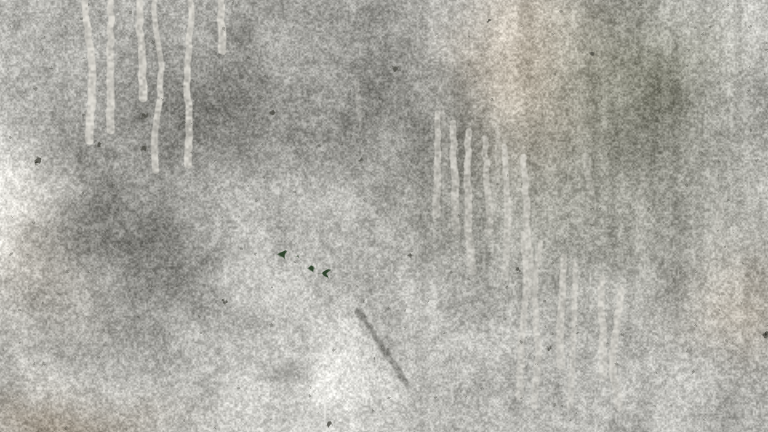
Write a WebGL 1 fragment shader that draws this texture.

```glsl
precision highp float;
// Weathered concrete wall with cloudy stains, pale paint drips, grit and leaf chips.
uniform vec2 u_resolution;

const float BASE_TONE = 0.715;
const float STAIN_DEPTH = 1.2;
const float MOTTLE = 0.26;
const float GRAIN = 0.145;
const float FINE_GRAIN = 0.16;
const float STREAKS = 0.07;
const float DRIP_WIDTH = 0.0085;
const vec3 DRIP_COLOR = vec3(0.83, 0.82, 0.79);
const vec3 CAST = vec3(0.003, 0.001, -0.018);
const vec3 WARM_SHIFT = vec3(0.03, 0.0, -0.03);
const vec3 MOSS_SHIFT = vec3(0.0, 0.003, -0.025);
const vec3 SPECK_COLOR = vec3(0.27, 0.27, 0.24);
const vec3 LEAF_COLOR = vec3(0.19, 0.27, 0.18);

float hash(vec2 p) {
  vec3 q = fract(vec3(p.xyx) * 0.1031);
  q += dot(q, q.yzx + 33.33);
  return fract((q.x + q.y) * q.z);
}

float noise(vec2 p) {
  vec2 i = floor(p), f = fract(p);
  f = f * f * (3.0 - 2.0 * f);
  return mix(mix(hash(i), hash(i + vec2(1.0, 0.0)), f.x),
             mix(hash(i + vec2(0.0, 1.0)), hash(i + 1.0), f.x), f.y);
}

float fbm(vec2 p) {
  float sum = 0.0, amp = 0.5;
  for (int i = 0; i < 5; i++) {
    sum += amp * noise(p);
    p = mat2(1.6, 1.2, -1.2, 1.6) * p + 17.3;
    amp *= 0.55;
  }
  return sum / 1.055;
}

// Soft elliptical stain
float stain(vec2 p, vec2 center, vec2 radius) {
  vec2 d = (p - center) / radius;
  return exp(-dot(d, d));
}

float segment(vec2 p, vec2 a, vec2 b) {
  vec2 d = b - a;
  return length(p - a - d * clamp(dot(p - a, d) / dot(d, d), 0.0, 1.0));
}

// Row of wandering runs; fade sets how much each one thins out at its foot
float drips(vec2 p, vec2 start, vec2 stride, vec2 lengths, float fade, float seed) {
  float cover = 0.0;
  for (int i = 0; i < 6; i++) {
    float n = float(i);
    float r = hash(vec2(n + 3.0, seed));
    float s = hash(vec2(n + 41.0, seed + 9.0));
    vec2 top = start + stride * (n + 0.6 * (r - 0.5));
    float span = mix(lengths.x, lengths.y, s);
    float wander = (noise(vec2(p.y * 6.0, n * 7.0 + seed)) - 0.5) * 0.024
                 + (noise(vec2(p.y * 45.0, n * 5.0 + seed)) - 0.5) * 0.005;
    vec2 q = vec2(p.x - top.x - wander, p.y);
    float along = clamp((top.y - p.y) / span, 0.0, 1.0);
    float d = length(q - vec2(0.0, clamp(p.y, top.y - span, top.y)));
    float width = DRIP_WIDTH * (0.65 + 0.3 * r + 0.3 * along);
    float body = 1.0 - smoothstep(width - 0.003, width + 0.002, d);
    cover = max(cover, body * (0.8 + 0.2 * r) * (1.0 - fade * along * along));
  }
  return cover;
}

// Sparse grit: at most one rough dot per cell
float specks(vec2 p, float cells, float share) {
  vec2 g = p * cells, id = floor(g);
  vec2 c = 0.3 + 0.4 * vec2(hash(id + 5.0), hash(id + 23.0));
  float size = mix(0.08, 0.2, hash(id + 61.0));
  float d = length(fract(g) - c) + 0.25 * (noise(g * 7.0) - 0.5);
  return step(1.0 - share, hash(id + 87.0)) * (1.0 - smoothstep(size - 0.08, size + 0.08, d));
}

void main() {
  vec2 p = gl_FragCoord.xy / u_resolution.y;
  vec2 w = p + 0.16 * (vec2(fbm(p * 4.0), fbm(p * 4.0 + 31.0)) - 0.5);

  // Broad dark and pale stains
  float moss = stain(w, vec2(1.49, 0.84), vec2(0.19, 0.17)) + 0.55 * stain(w, vec2(1.4, 0.56), vec2(0.38, 0.22));
  float soot = stain(w, vec2(0.40, 0.74), vec2(0.24, 0.18)) + stain(w, vec2(0.37, 0.41), vec2(0.19, 0.18));
  float haze = stain(w, vec2(0.88, 0.82), vec2(0.27, 0.25));
  float pale = stain(w, vec2(0.0, 0.53), vec2(0.13, 0.18)) + 0.6 * stain(w, vec2(0.78, 0.05), vec2(0.3, 0.2))
             + 0.35 * stain(w, vec2(0.68, 0.34), vec2(0.14, 0.22)) + 0.4 * stain(w, vec2(1.73, 0.98), vec2(0.2, 0.12));
  float sand = stain(w, vec2(1.22, 0.87), vec2(0.14, 0.19));
  float rust = stain(w, vec2(0.13, 0.02), vec2(0.24, 0.07));
  float warm = sand + rust + 0.7 * stain(w, vec2(1.73, 0.32), vec2(0.12, 0.1)) + 0.4 * stain(w, vec2(0.08, 0.4), vec2(0.12, 0.2));
  float tone = BASE_TONE + STAIN_DEPTH * (0.17 * pale + 0.04 * sand
             - 0.14 * moss - 0.16 * soot - 0.11 * haze - 0.10 * rust);

  // Mottling, rain streaks and stucco grain
  float rightSide = smoothstep(0.7, 1.2, p.x);
  float grit = noise(p * 150.0) - 0.5;
  tone += MOTTLE * (fbm(p * 9.0 + 7.0) - 0.5) + 0.07 * (noise(p * 55.0) - 0.5);
  tone += STREAKS * (0.2 + rightSide) * (noise(p * vec2(48.0, 3.0)) - 0.5);
  tone += GRAIN * grit + FINE_GRAIN * (noise(p * 270.0 + 9.0) - 0.5);
  float scrape = segment(p, vec2(0.83, 0.28), vec2(0.945, 0.105)) + 0.006 * (noise(p * 40.0) - 0.5);
  tone -= 0.17 * (1.0 - smoothstep(0.003, 0.011, scrape));
  tone -= 0.12 * stain(w, vec2(0.67, 0.13), vec2(0.05, 0.03));
  vec3 color = vec3(tone) + CAST + WARM_SHIFT * warm + MOSS_SHIFT * moss;

  // Paint runs: strong at the upper left, fading ones at the centre and right
  float paint = drips(p, vec2(0.19, 1.03), vec2(0.063, 0.0), vec2(0.08, 0.44), 0.0, 4.0);
  paint = max(paint, 0.85 * drips(p, vec2(1.0, 0.74), vec2(0.043, -0.02), vec2(0.18, 0.38), 0.4, 12.0));
  paint = max(paint, 0.85 * drips(p, vec2(1.21, 0.46), vec2(0.042, -0.025), vec2(0.2, 0.38), 0.3, 27.0));
  paint = max(paint, 0.35 * drips(p, vec2(0.88, 0.8), vec2(0.15, -0.05), vec2(0.1, 0.3), 0.8, 35.0));
  paint *= 0.88 + 0.35 * grit;
  color = mix(color, DRIP_COLOR + 0.12 * grit, clamp(paint, 0.0, 1.0));

  // Grit and leaf chips
  color = mix(color, SPECK_COLOR, 0.75 * specks(p, 28.0, 0.012) + 0.35 * specks(p + 3.0, 55.0, 0.04));
  for (int i = 0; i < 4; i++) {
    float n = float(i);
    vec2 c = vec2(0.655 + 0.033 * n, 0.41 - 0.02 * n + 0.02 * hash(vec2(n, 8.0)));
    float size = mix(0.001, 0.009, hash(vec2(n, 19.0)));
    vec2 q = mat2(0.8, 0.6, -0.6, 0.8) * (p - c) + 0.008 * (noise(p * 90.0 + n) - 0.5);
    float chip = max(abs(q.x) + 0.4 * q.y, abs(q.y) * 0.7);
    color = mix(color, LEAF_COLOR, 1.0 - smoothstep(size - 0.002, size + 0.002, chip));
  }
  gl_FragColor = vec4(clamp(color, 0.0, 1.0), 1.0);
}
```
